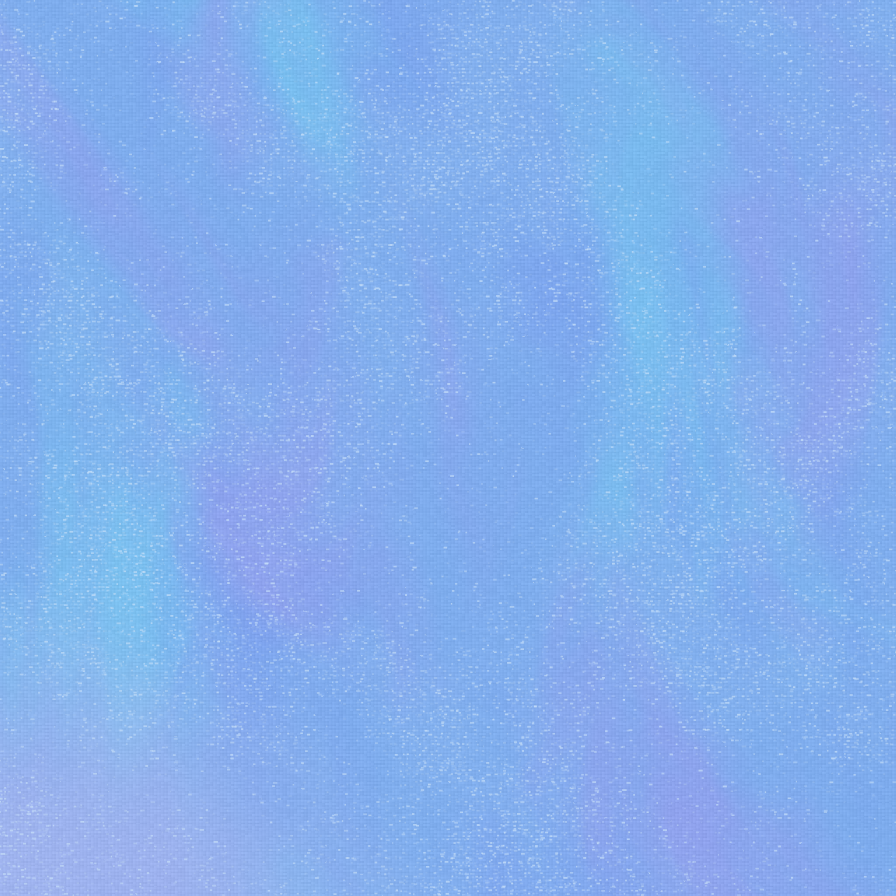
This texture is drawn by a WebGL 1 fragment shader. Its source:

```glsl
precision highp float;

uniform vec2 u_resolution;

const float TAU = 6.2831853;
const vec3 SKY = vec3(0.492, 0.675, 0.928);
const vec3 AZURE = vec3(0.475, 0.625, 0.930);
const vec3 AQUA = vec3(0.460, 0.765, 0.935);
const vec3 VIOLET = vec3(0.575, 0.620, 0.928);
const vec3 LAVENDER = vec3(0.625, 0.695, 0.932);
const vec3 FROST = vec3(0.780, 0.875, 0.972);

float hash(vec2 cell, float seed) {
  vec3 q = fract(vec3(cell.xyx + seed) * vec3(0.1031, 0.1030, 0.0973));
  q += dot(q, q.yzx + 33.33);
  return fract((q.x + q.y) * q.z);
}

mat2 rotation(float angle) {
  float c = cos(angle), s = sin(angle);
  return mat2(c, -s, s, c);
}

// Layered, bent sines: soft clouds roughly within -1..1
float clouds(vec2 p, float seed) {
  float sum = 0.0, amplitude = 0.5;
  for (int i = 0; i < 6; i++) {
    p += 0.45 * sin(p.yx * 1.2 + seed);
    sum += amplitude * sin(p.x + seed * 1.7) * cos(p.y * 0.8 - seed);
    p = rotation(0.9) * p * 1.65 + seed;
    amplitude *= 0.62;
  }
  return sum;
}

// Broad washes, drawn out along a steep falling diagonal
vec3 washes(vec2 uv) {
  vec2 p = rotation(0.35) * uv * vec2(10.0, 5.0);
  vec3 color = mix(SKY, AZURE, 0.85 * smoothstep(-0.2, 0.85, clouds(p * 1.1, 4.3)));
  color = mix(color, AQUA, 0.85 * smoothstep(-0.05, 1.0, clouds(p * 0.9, 7.1)));
  color = mix(color, VIOLET, 0.8 * smoothstep(-0.1, 0.95, clouds(p, 1.9)));
  float corner = length(uv * vec2(1.0, 1.25)) + 0.08 * clouds(p, 2.6);
  return mix(color, LAVENDER, 0.9 * smoothstep(0.48, 0.1, corner));
}

// Fine woven threads, fading where they get too small to draw
float weave(vec2 uv, float threads, float pixel) {
  vec2 wave = sin(uv * threads * TAU);
  float visible = smoothstep(1.2, 2.0, 1.0 / (threads * pixel));
  return 0.5 * (wave.x + wave.y) * visible;
}

// Short level dashes, one at most in each cell, rows shifted at random
float specks(vec2 uv, vec2 cells, float density, float pixel, float seed) {
  vec2 p = uv * cells;
  p.x += hash(vec2(floor(p.y), 3.0), seed + 5.0);
  vec2 cell = floor(p);
  vec2 jitter = vec2(hash(cell, seed), hash(cell, seed + 11.0)) - 0.5;
  vec2 halfSize = vec2(mix(0.14, 0.4, hash(cell, seed + 23.0)), 0.23);
  vec2 edge = halfSize - abs(fract(p) - 0.5 - jitter * 0.25);
  vec2 cover = clamp(edge / (cells * pixel) + 0.5, 0.0, 1.0);
  float present = step(hash(cell, seed + 37.0), density);
  float bright = hash(cell, seed + 51.0);
  return cover.x * cover.y * present * mix(0.15, 0.9, bright * bright);
}

void main() {
  float pixel = 1.0 / min(u_resolution.x, u_resolution.y);
  vec2 uv = gl_FragCoord.xy * pixel;
  vec3 color = washes(uv);

  // Canvas threads and their level, uneven fibres
  color += 0.019 * weave(uv, 256.0, pixel);
  color += 0.030 * (hash(floor(uv * vec2(256.0, 512.0)), 5.0) - 0.5);

  // Frosty specks gathered in ragged drifts over a faint haze
  float gather = clouds(uv * 10.0, 3.4) + 0.4 * clouds(uv * 38.0, 5.2);
  float drift = smoothstep(-0.6, 0.8, gather);
  float density = mix(0.03, 0.34, drift);
  for (int i = 0; i < 3; i++) {
    float layer = float(i);
    vec2 cells = vec2(155.0, 225.0) + layer * vec2(31.0, 19.0);
    float speck = specks(uv + 0.013 * layer, cells, density, pixel, 70.0 + 90.0 * layer);
    color = mix(color, FROST, speck * 0.8);
  }
  color = mix(color, FROST, 0.06 * drift);

  gl_FragColor = vec4(clamp(color, 0.0, 1.0), 1.0);
}
```
